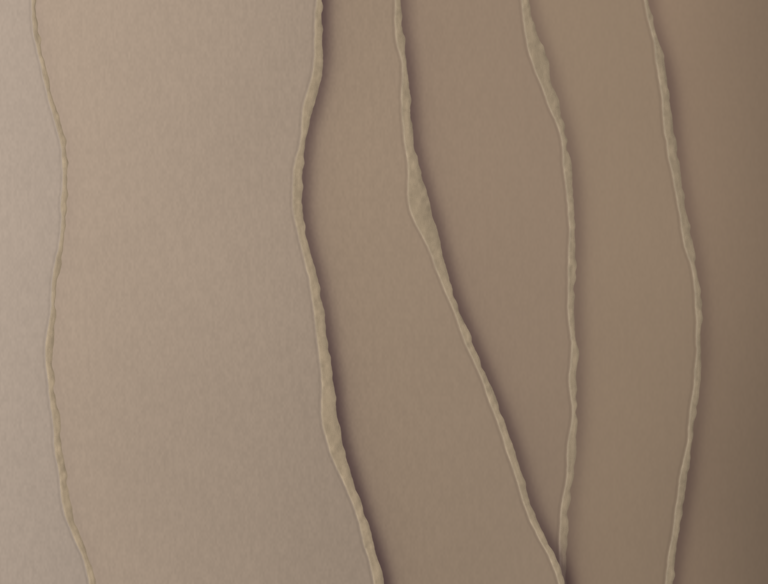
Write a Shadertoy shader that draws this texture.

```glsl
// Overlapping sheets of torn tan paper, each casting a soft shadow to its right.
// Tear lines are splines roughened with noise; sheets are painted from the
// rightmost (lowest) to the leftmost (topmost), with a fibrous rim on each tear.

#define TEARS 5
#define KNOTS 9
#define JAG 0.0062            // roughness of the outer torn edge
#define SHADOW_REACH 0.019    // shadow falloff, in canvas widths
#define SHADOW_TINT vec3(0.55, 0.50, 0.57)
#define RIM_COLOR vec3(0.615, 0.545, 0.452)
#define RIM_RELIEF 0.17
#define RIDGE_LIGHT 0.045
#define GRAIN 0.030

// Horizontal place of each tear, at even steps from top to bottom
const float TEAR_X[45] = float[45](
    .047, .061, .086, .087, .074, .069, .081, .094, .124,
    .419, .418, .398, .396, .417, .431, .445, .473, .500,
    .522, .531, .540, .565, .590, .628, .665, .695, .737,
    .688, .717, .740, .749, .749, .751, .750, .741, .737,
    .845, .868, .880, .896, .911, .913, .902, .889, .876);

// Rim width, extra width at a bulge, bulge depth from the top, shadow strength
const vec4 RIM[5] = vec4[5](
    vec4(.008, .003, .85, .06),
    vec4(.011, .010, .74, .95),
    vec4(.010, .017, .36, .80),
    vec4(.009, .008, .10, .42),
    vec4(.009, .005, .24, .50));

// Sheet colour, then its change in brightness across the canvas
const vec4 SHEET[6] = vec4[6](
    vec4(.665, .600, .540, -.40),
    vec4(.640, .567, .497, -.30),
    vec4(.590, .512, .435, -.10),
    vec4(.575, .495, .420, -.20),
    vec4(.570, .490, .410, -.30),
    vec4(.535, .455, .380, -1.1));

float hash(vec2 p) {
    return fract(sin(dot(p, vec2(127.1, 311.7))) * 43758.5453);
}

float noise(vec2 p) {
    vec2 i = floor(p), f = fract(p);
    f = f * f * (3.0 - 2.0 * f);
    return mix(mix(hash(i), hash(i + vec2(1, 0)), f.x),
               mix(hash(i + vec2(0, 1)), hash(i + vec2(1, 1)), f.x), f.y);
}

float fbm(vec2 p) {
    float sum = 0.0, amp = 0.5;
    for (int i = 0; i < 4; i++) {
        sum += amp * noise(p);
        p = p * 2.03 + 17.3;
        amp *= 0.5;
    }
    return sum;
}

float knot(int tear, int k) {
    return TEAR_X[tear * KNOTS + clamp(k, 0, KNOTS - 1)];
}

// Catmull-Rom spline through the knots of one tear
float tearLine(int tear, float depth) {
    float s = clamp(depth, 0.0, 0.9999) * float(KNOTS - 1);
    int k = int(s);
    float t = fract(s);
    float a = knot(tear, k - 1), b = knot(tear, k);
    float c = knot(tear, k + 1), d = knot(tear, k + 2);
    return b + 0.5 * t * (c - a + t * (2.0*a - 5.0*b + 4.0*c - d + t * (3.0*(b - c) + d - a)));
}

// Flat paper: gradient, slow mottling and fine upright grain
vec3 paper(int sheet, vec2 uv, vec2 p) {
    vec4 s = SHEET[sheet];
    float light = 1.0 + s.w * (uv.x - (float(sheet) + 0.5) / 6.0);
    light *= 0.965 + 0.055 * smoothstep(0.0, 0.75, uv.y);
    light += 0.03 * (fbm(p * vec2(5.0, 4.0) + float(sheet) * 9.0) - 0.47);
    float grain = noise(p * vec2(230.0, 85.0)) + noise(p * vec2(330.0, 210.0)) - 1.0;
    return s.rgb * (light + GRAIN * grain * mix(1.0, 0.45, smoothstep(0.35, 0.8, uv.x)));
}

void mainImage(out vec4 fragColor, in vec2 fragCoord) {
    vec2 uv = fragCoord / iResolution.xy;
    vec2 p = fragCoord / iResolution.y;
    float depth = 1.0 - uv.y, aa = 1.0 / iResolution.x;
    vec3 col = paper(TEARS, uv, p);

    for (int i = TEARS - 1; i >= 0; i--) {
        float seed = float(i) * 31.7;
        vec4 rim = RIM[i];
        float line = tearLine(i, depth);
        float outer = line + JAG * (fbm(vec2(depth * 28.0, seed)) - 0.47)
                    + 0.003 * (noise(vec2(depth * 75.0, seed + 5.0)) - 0.5);
        float bulge = exp(-pow((depth - rim.z) / 0.075, 2.0));
        float width = rim.x * (0.65 + 0.7 * noise(vec2(depth * 17.0, seed + 9.0))) + rim.y * bulge;
        float inner = line - width + 0.003 * (fbm(vec2(depth * 40.0, seed + 14.0)) - 0.47);

        // Shadow on the sheets beneath
        float reach = max(uv.x - line, 0.0) / SHADOW_REACH;
        float shade = 0.7 * exp(-reach * reach * 2.2) + 0.3 * exp(-reach * 0.9);
        shade *= rim.w * (0.65 + 0.5 * noise(vec2(depth * 6.0, seed + 20.0)));
        col *= mix(vec3(1.0), SHADOW_TINT, min(shade, 1.0));

        // Fibrous rim lit from the left
        vec2 q = p * vec2(105.0, 65.0) + seed;
        float relief = fbm(q + vec2(0.45, 0.0)) - fbm(q - vec2(0.45, 0.0));
        float across = (uv.x - inner) / max(outer - inner, 0.002);
        vec3 fibre = RIM_COLOR * (1.035 - 0.025 * float(i));
        fibre *= 1.0 + RIM_RELIEF * relief - 0.09 * smoothstep(0.55, 1.0, across);

        // Sheet face, thin crease and bright ridge where the rim begins
        vec3 face = paper(i, uv, p);
        float crease = exp(-pow((uv.x - inner + 0.0025) / 0.0018, 2.0));
        face *= 1.0 - 0.05 * crease;
        vec3 top = mix(face, fibre, smoothstep(-aa, aa, uv.x - inner));
        top += RIDGE_LIGHT * exp(-pow((uv.x - inner - 0.001) / 0.0016, 2.0));
        col = mix(col, top, 1.0 - smoothstep(-aa, aa, uv.x - outer));
    }

    // Dimmer lower right corner
    col *= 1.0 - 0.10 * smoothstep(0.75, 1.1, uv.x) * smoothstep(0.7, 0.0, uv.y);
    fragColor = vec4(col, 1.0);
}
```
